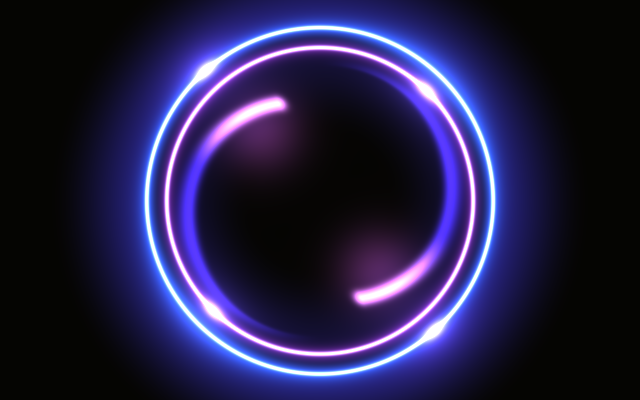
A WebGL 2 fragment shader for this background:

```glsl
#version 300 es
precision highp float;
// Two concentric neon rings with flares, inner spiral light streaks and a blue halo.

uniform vec2 u_resolution;
out vec4 fragColor;

// Lengths are fractions of the canvas height.
const float PI = 3.14159265;
const float CENTER_Y = 0.498;
const float OUTER_RADIUS = 0.433;
const float INNER_RADIUS = 0.383;
const float HALO_RADIUS = 0.68;
const float CORE_WIDTH = 0.0048;
const float STREAK_START = -1.16;   // angle of the rounded bright end
const float STREAK_SEAM = -1.5;     // angle where the half turn repeats

const vec3 BACKDROP = vec3(0.02, 0.018, 0.008);
const vec3 HALO_BLUE = vec3(0.15, 0.13, 0.56);
const vec3 RING_BLUE = vec3(0.12, 0.45, 0.90);
const vec3 RING_MAGENTA = vec3(0.70, 0.20, 0.85);
const vec3 STREAK_BLUE = vec3(0.27, 0.16, 0.95);
const vec3 STREAK_PINK = vec3(1.70, 0.95, 1.80);
const vec3 FLARE_VIOLET = vec3(0.42, 0.28, 0.95);
const vec3 MIST_PURPLE = vec3(0.30, 0.13, 0.34);

float gauss(float x) {
    return exp(-x * x);
}

// White-hot core with a coloured falloff around a circle.
vec3 neonRing(float d, vec3 tint, float spread) {
    return vec3(1.0) * gauss(d / CORE_WIDTH) + tint * exp(-abs(d) / spread);
}

// Flare stretched along the ring, repeated on the opposite side.
vec3 flare(float r, float angle, float radius, float place) {
    float turn = mod(angle - place + 0.5 * PI, PI) - 0.5 * PI;
    vec2 q = vec2(r - radius, turn * r);
    float spark = gauss(length(q / vec2(0.014, 0.030)));
    float glow = exp(-length(q / vec2(0.036, 0.058)));
    return vec3(1.0, 0.92, 1.0) * spark + FLARE_VIOLET * glow;
}

// Spiral streak: a wide pink end turning blue, then thinning into an arc.
vec3 streak(float r, float angle) {
    float t = mod(angle - STREAK_SEAM, PI) + STREAK_SEAM;
    float path = 0.325 + 0.0346 * t - 0.015 * t * t;
    float side = r - path;
    float thin = smoothstep(0.2, 1.1, t);
    float width = side > 0.0 ? mix(0.026, 0.012, thin) : mix(0.016, 0.006, thin);
    float hot = 1.0 - smoothstep(-0.92, -0.25, t);
    width = mix(width, 0.017, hot);
    float past = max(STREAK_START - t, 0.0) * r;
    float body = gauss(length(vec2(side, past)) / width);
    float fade = mix(1.0, 0.4, thin) * (1.0 - smoothstep(0.9, 1.6, t));
    return mix(STREAK_BLUE, STREAK_PINK, hot) * body * fade;
}

void main() {
    vec2 p = (gl_FragCoord.xy - 0.5 * u_resolution) / u_resolution.y;
    p.y += 0.5 - CENTER_Y;
    float r = length(p);
    float angle = atan(p.y, p.x);
    float diagonal = pow(0.5 + 0.5 * sin(2.0 * angle), 4.0);

    // Halo outside, a dim gap between the rings and a dark interior
    float halo = 1.0 - smoothstep(0.38, HALO_RADIUS, r);
    float outside = smoothstep(0.405, OUTER_RADIUS, r);
    float inside = 0.32 * smoothstep(0.17, 0.37, r);
    vec3 color = BACKDROP + HALO_BLUE * halo * mix(inside, 1.0, outside);

    // Purple mist beside the two bright ends
    vec2 mistCenter = vec2(-0.145, 0.175);
    float mist = gauss(length(p - mistCenter) / 0.10)
               + gauss(length(p + mistCenter) / 0.10);
    color += MIST_PURPLE * mist;

    // Spiral streaks
    color += streak(r, angle);

    // Rings, with a wider blue glow along one diagonal
    color += neonRing(r - OUTER_RADIUS, RING_BLUE, 0.013 + 0.012 * diagonal);
    color += neonRing(r - INNER_RADIUS, RING_MAGENTA, 0.010);

    // Flares on opposite diagonals
    color += flare(r, angle, OUTER_RADIUS, -0.85);
    color += flare(r, angle, INNER_RADIUS, 0.80);

    fragColor = vec4(clamp(color, 0.0, 1.0), 1.0);
}
```
